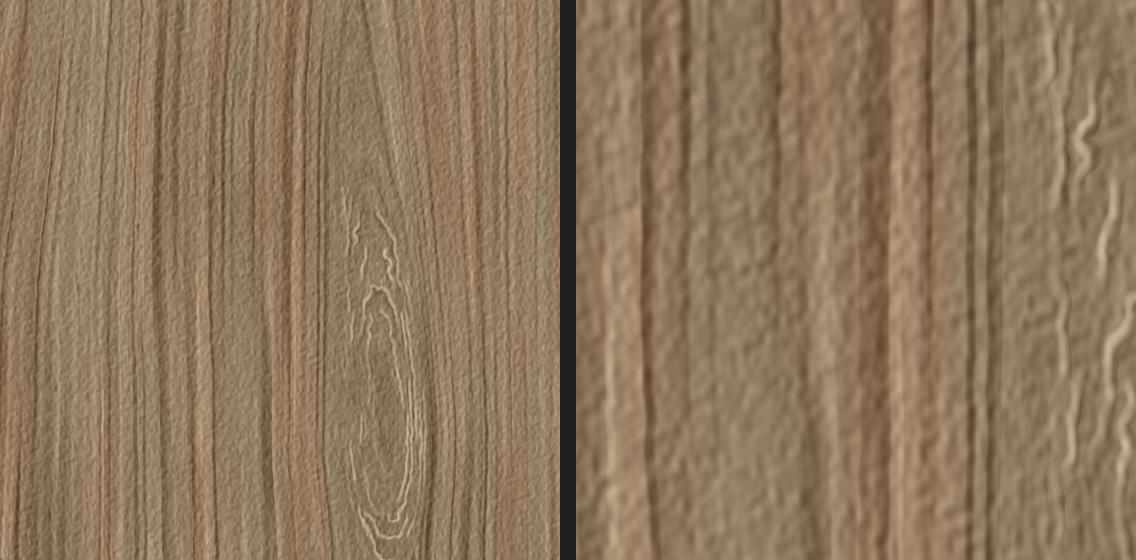
Left, the full canvas; right, a detail of the centre.
A WebGL 2 fragment shader for this texture:

```glsl
#version 300 es
precision highp float;
// Brown wood veneer: long vertical grain parts around a tall teardrop figure.
// Grain is noise stretched along a bent coordinate; the figure holds warped
// elliptical rings with pale edges, and short embossed pores cover everything.
uniform vec2 u_resolution;
out vec4 fragColor;

float hash(vec2 p) {
    vec3 q = fract(p.xyx * vec3(0.1031, 0.1030, 0.0973));
    q += dot(q, q.yzx + 33.33);
    return fract((q.x + q.y) * q.z);
}

float noise(vec2 p) {
    vec2 i = floor(p), f = fract(p);
    f = f * f * (3.0 - 2.0 * f);
    return mix(mix(hash(i), hash(i + vec2(1, 0)), f.x),
               mix(hash(i + vec2(0, 1)), hash(i + vec2(1, 1)), f.x), f.y);
}

float fbm(vec2 p) {
    float sum = 0.0, amp = 0.5;
    for (int i = 0; i < 4; i++) {
        sum += amp * noise(p);
        p = p * 2.03 + 17.3;
        amp *= 0.5;
    }
    return sum;
}

// Signed tone of the straight grain: soft streaks, dark lines, pale lines
float grainTone(float u, float y) {
    float tone = 0.055 * (noise(vec2(u * 24.0, y * 1.3) + 40.0) - 0.5);
    tone += 0.10 * (noise(vec2(u * 135.0, y * 2.5) + 90.0) - 0.5);
    float calm = mix(1.0, 0.6, smoothstep(0.72, 0.9, u));
    tone -= 0.14 * calm * smoothstep(0.58, 0.92, noise(vec2(u * 125.0, y * 1.4) + 7.0));
    tone -= 0.09 * calm * smoothstep(0.66, 0.95, noise(vec2(u * 62.0, y * 0.9) + 61.0));
    tone += 0.07 * smoothstep(0.62, 0.95, noise(vec2(u * 150.0, y * 4.0) + 133.0));
    return tone + 0.022;
}

// Short raised fibres, lit from the side
float poreRelief(vec2 p) {
    vec2 q = vec2(p.x * 215.0 + p.y * 25.0, p.y * 150.0 - p.x * 60.0);
    return noise(q) - noise(q + vec2(0.9, -0.6));
}

void main() {
    vec2 p = gl_FragCoord.xy / u_resolution;

    // Teardrop figure: leaning axis and half width along the height
    float axis = 0.635 + 0.052 * smoothstep(1.0, 0.2, p.y);
    float halfWidth = 0.077 * pow(clamp((1.03 - p.y) / 0.8, 0.0, 1.0), 0.6)
                    - 0.018 * smoothstep(0.2, 0.0, p.y);
    float d = p.x - axis + 0.012 * (noise(p * vec2(6.0, 7.0)) - 0.5);
    float outside = abs(d) - halfWidth;
    float inside = smoothstep(0.008, -0.012, outside);

    // Grain coordinate: parts around the figure and leans at the left
    float u = p.x - (axis - 0.66) * exp(-abs(d) / 0.1);
    u -= sign(d) * halfWidth * exp(-max(outside, 0.0) / 0.09);
    u -= 0.085 * p.y * p.y * smoothstep(0.32, 0.0, p.x);
    u += 0.014 * (noise(p * vec2(3.0, 4.0) + 5.0) - 0.5);
    u += 0.0022 * (noise(p * vec2(40.0, 55.0)) - 0.5);
    float tone = grainTone(u, p.y);

    // Rings of the figure: long above the centre, jagged and broken
    float reach = p.y > 0.22 ? 0.62 : 0.27;
    float ring = length(vec2(d / 0.08, (p.y - 0.22) / reach));
    ring += 0.20 * (fbm(p * vec2(19.0, 16.0) + 3.0) - 0.5);
    ring += 0.05 * (noise(p * vec2(80.0, 70.0)) - 0.5);
    float phase = ring * 9.5;
    float slope = clamp(fwidth(phase) * u_resolution.y, 25.0, 170.0);
    float offset = (fract(phase) - 0.5) / slope;
    float shown = smoothstep(0.38, 0.7, noise(p * vec2(22.0, 17.0) + floor(phase) * 9.0));
    shown *= smoothstep(0.8, 0.6, p.y) * smoothstep(0.15, 0.4, ring);
    float pale = smoothstep(0.0042, 0.0004, abs(offset));
    float shade = smoothstep(0.0045, 0.0005, abs(offset + 0.004));
    float ringTone = 0.07 * (noise(vec2(ring * 24.0, p.y * 3.0)) - 0.5)
                   + 0.08 * (fbm(p * vec2(70.0, 20.0)) - 0.47)
                   - 0.03 * smoothstep(0.5, 0.15, ring) - 0.01
                   + shown * (0.17 * pale - 0.07 * shade);
    tone = mix(tone, ringTone, inside);

    // Dark border of the figure, heavier on the right
    float border = smoothstep(0.008, 0.001, abs(outside - 0.003));
    tone -= border * (d > 0.0 ? 0.095 : 0.04) * (0.4 + noise(vec2(p.y * 9.0, d * 60.0)));

    // A few small dark flecks lying along the grain
    for (int i = 0; i < 6; i++) {
        float k = float(i);
        vec2 spot = vec2(hash(vec2(k, 3.7)) * 0.55, hash(vec2(k, 8.1)));
        float fleck = length((p - spot) / vec2(0.0035, 0.011));
        tone -= 0.13 * smoothstep(1.2, 0.2, fleck);
    }

    // Pores and fine speckle
    tone += 0.092 * poreRelief(p);
    tone += 0.06 * (noise(vec2(u * 240.0, p.y * 95.0)) - 0.5);
    tone += 0.02 * (fbm(p * vec2(7.0, 3.0) + 21.0) - 0.47);

    // Grey-brown base with narrow reddish bands
    float red = smoothstep(0.42, 0.85, noise(vec2(u * 30.0, p.y * 1.4) + 70.0));
    red *= (1.0 - 0.8 * inside) * (0.4 + 1.2 * noise(vec2(u * 110.0, p.y * 8.0)));
    vec3 color = vec3(0.556, 0.476, 0.379) + tone * vec3(1.0, 1.0, 0.94);
    color += red * vec3(0.016, -0.012, -0.016);
    fragColor = vec4(clamp(color, 0.0, 1.0), 1.0);
}
```
